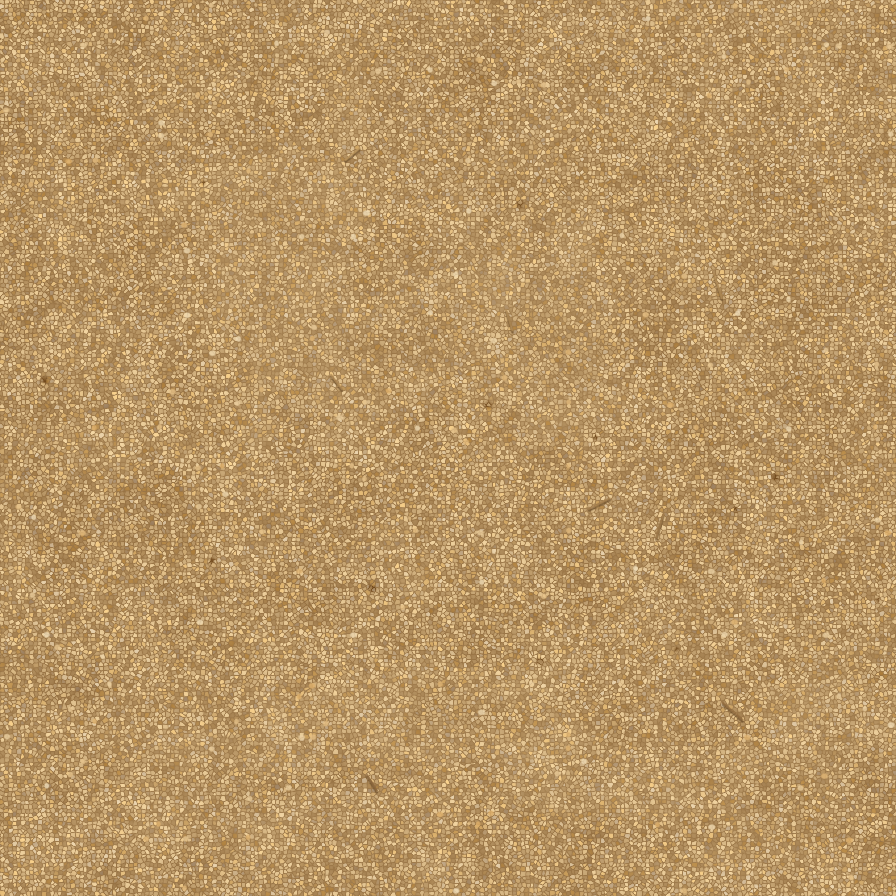
This texture is drawn by a three.js fragment shader. Its source:

```glsl
// Coarse golden sand: tightly packed cellular grains with dark gaps between them,
// tinted grain by grain, over faint layered-sine mottling.
// Sparse pebbles, dark specks and tiny straws are scattered on top.
varying vec2 vUv;

const vec3 SHADOW = vec3(0.53, 0.38, 0.20);
const vec3 CREAM = vec3(0.90, 0.78, 0.58);

vec3 hash3(vec2 p) {
  vec3 q = fract(p.xyx * vec3(0.1031, 0.1030, 0.0973));
  q += dot(q, q.yxz + 33.33);
  return fract((q.xxy + q.yzz) * q.zyx);
}

// Layered, rotated and self-warped sines, roughly -1 to 1
float mottle(vec2 p) {
  float sum = 0.0;
  float amp = 0.5;
  for (int i = 0; i < 5; i++) {
    p = mat2(0.8, 0.6, -0.6, 0.8) * p * 1.83 + 2.7;
    p += 0.8 * sin(p.yx * 0.7 + float(i));
    sum += amp * sin(p.x) * sin(p.y);
    amp *= 0.75;
  }
  return sum;
}

// Nearest grain: x = gap to its neighbour, y = distance to centre, zw = cell id
vec4 grains(vec2 p) {
  vec2 cell = floor(p);
  float nearest = 9.0;
  float second = 9.0;
  vec2 id = cell;
  for (int y = -1; y <= 1; y++) {
    for (int x = -1; x <= 1; x++) {
      vec2 c = cell + vec2(float(x), float(y));
      vec3 h = hash3(c + 7.0);
      float d = length(c + 0.1 + 0.8 * h.xy - p) * mix(1.15, 0.85, h.z);
      if (d < nearest) {
        second = nearest;
        nearest = d;
        id = c;
      } else {
        second = min(second, d);
      }
    }
  }
  return vec4(second - nearest, nearest, id);
}

// Distance from p to a segment through c with half extent e
float segment(vec2 p, vec2 c, vec2 e) {
  vec2 v = p - c;
  return length(v - e * clamp(dot(v, e) / dot(e, e), -1.0, 1.0));
}

void main() {
  // Grain tone: random brightness, lit centre, dark gaps
  vec4 g = grains(vUv * 215.0);
  vec3 rnd = hash3(g.zw + 51.0);
  float lit = 0.28 + 0.88 * rnd.x + 0.12 * (0.4 - g.y);
  float tone = mix(0.18, lit, smoothstep(0.0, 0.36, g.x));

  // Broad patches soften the contrast, smaller clumps shift the brightness
  float patches = mottle(vUv * 3.0);
  float clumps = mottle(vUv * 17.0 + 5.0);
  tone = mix(tone, 0.55, 0.12 + 0.14 * smoothstep(0.1, 0.8, patches));
  tone += 0.03 * patches + 0.07 * clumps;

  // Scattered dark specks with ragged outlines
  for (int i = 0; i < 12; i++) {
    vec3 h = hash3(vec2(float(i) * 3.0, 88.0));
    float r = length(vUv - h.xy) + 0.0025 * (rnd.y - 0.5);
    tone -= 0.45 * (1.0 - smoothstep(0.001, 0.004 + 0.004 * h.z, r));
  }

  // Sand ramp, with some amber and some greyer grains
  vec3 color = mix(SHADOW, CREAM, tone);
  float body = smoothstep(0.05, 0.4, g.x);
  color += body * vec3(0.03, -0.01, -0.08) * smoothstep(0.65, 1.0, rnd.y);
  color += body * vec3(-0.03, 0.0, 0.06) * smoothstep(0.75, 1.0, rnd.z);

  // Occasional larger pale pebbles
  vec2 pebbleCell = floor(vUv * 70.0);
  vec3 ph = hash3(pebbleCell + 300.0);
  vec2 pv = fract(vUv * 70.0) - 0.35 - 0.3 * ph.xy;
  pv.x *= 0.75 + 0.5 * ph.y;
  float pebble = (1.0 - smoothstep(0.14, 0.28, length(pv))) * step(0.965, ph.z);
  vec3 pebbleColor = mix(vec3(0.87, 0.68, 0.40), vec3(0.94, 0.87, 0.73), ph.x);
  color = mix(color, pebbleColor, 0.8 * pebble);

  // A few short straws, each with a thin shadow beneath
  for (int i = 0; i < 8; i++) {
    vec3 h = hash3(vec2(float(i) * 5.0, 140.0));
    float angle = 6.2832 * h.z;
    vec2 extent = (0.006 + 0.01 * h.x) * vec2(cos(angle), sin(angle));
    float d = segment(vUv, h.xy, extent);
    float under = segment(vUv, h.xy - vec2(0.0, 0.002), extent);
    color = mix(color, SHADOW * 0.75, 0.6 * (1.0 - smoothstep(0.0004, 0.0025, under)));
    vec3 straw = mix(vec3(0.52, 0.37, 0.21), vec3(0.80, 0.65, 0.41), h.y);
    color = mix(color, straw, 0.75 * (1.0 - smoothstep(0.0004, 0.002, d)));
  }

  gl_FragColor = vec4(clamp(color, 0.0, 1.0), 1.0);
}
```
